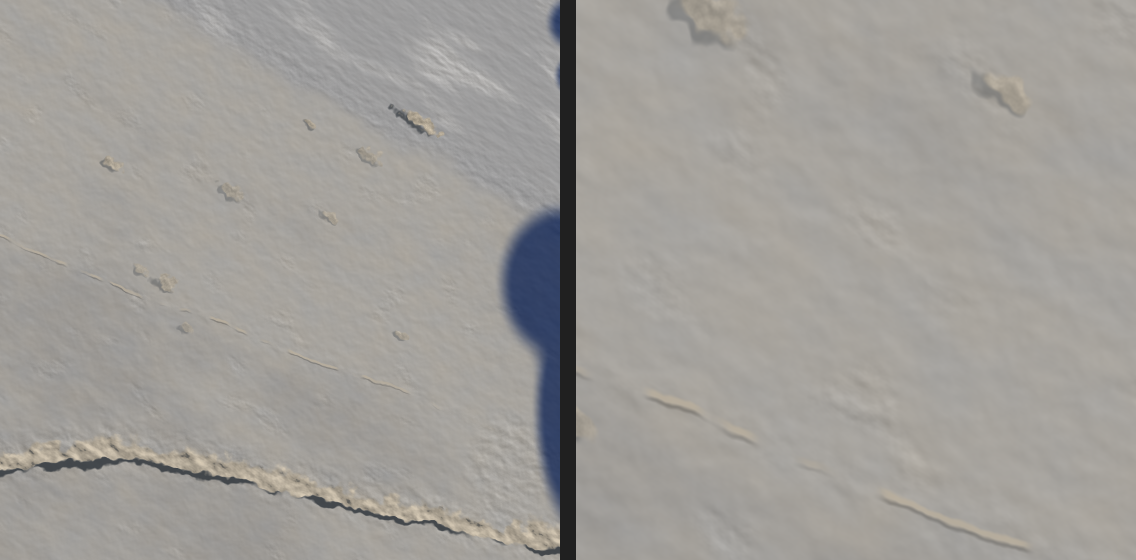
Left: the whole. Right: its middle third, enlarged.
A three.js fragment shader for this texture:

```glsl
// Dry, wind-smoothed mud in raking sunlight: a crumbly ridge with a ragged crevice,
// a broken hairline crack, a streaked crust at upper right and soft blue cast shadows.
// Relief is the slope of gradient-noise fbm, taken across the streak direction.

#define SAND vec3(0.655, 0.642, 0.620)
#define DULL_SAND vec3(0.602, 0.592, 0.578)
#define PALE_SAND vec3(0.735, 0.690, 0.615)
#define CRUST vec3(0.710, 0.705, 0.700)
#define CREVICE vec3(0.220, 0.240, 0.260)
#define SHADOW vec3(0.200, 0.260, 0.400)
#define STREAK_DIR vec2(0.829, -0.559)
#define GRAIN 0.062
#define RIDGE_HEIGHT 0.046
#define PEBBLES 9

varying vec2 vUv;

vec2 hash2(vec2 p) {
  p = vec2(dot(p, vec2(127.1, 311.7)), dot(p, vec2(269.5, 183.3)));
  return fract(sin(p) * 43758.55);
}

float corner(vec2 cell, vec2 offset, vec2 f) {
  return dot(hash2(cell + offset) * 2.0 - 1.0, f - offset);
}

float noise(vec2 p) {
  vec2 i = floor(p), f = fract(p);
  vec2 u = f * f * f * (f * (f * 6.0 - 15.0) + 10.0);
  return mix(mix(corner(i, vec2(0, 0), f), corner(i, vec2(1, 0), f), u.x),
             mix(corner(i, vec2(0, 1), f), corner(i, vec2(1, 1), f), u.x), u.y);
}

float wobble(float x, float seed) { return noise(vec2(x, seed)); }

float fbm(vec2 p) {
  float sum = 0.0, amp = 0.6;
  for (int i = 0; i < 4; i++) {
    sum += amp * noise(p);
    p = p * 1.95 + 7.3;
    amp *= 0.5;
  }
  return sum;
}

// Brightness of slopes facing the light, which comes from across the streaks.
float relief(vec2 p) { return fbm(p) - fbm(p + vec2(0.0, 0.3)); }

vec2 toStreak(vec2 p) {
  return vec2(dot(p, STREAK_DIR), dot(p, vec2(-STREAK_DIR.y, STREAK_DIR.x)));
}

// Lumpy stone with a dark side below and to the left.
vec3 addPebble(vec3 col, vec2 q, vec2 centre, vec2 size, float strength) {
  vec2 e = (q - toStreak(centre)) / size;
  float lump = 1.1 * noise(q * 60.0) + 0.5 * noise(q * 130.0);
  float body = 1.0 - smoothstep(0.65, 1.1, length(e) + lump);
  float shade = 1.0 - smoothstep(0.6, 1.1, length(e + vec2(0.25, 0.6)) + lump);
  col = mix(col, CREVICE, 0.75 * shade * strength);
  vec3 lit = PALE_SAND * (0.95 + 0.5 * relief(q * 70.0));
  return mix(col, lit, body * min(1.0, strength * 1.4));
}

float ellipse(vec2 p, vec2 centre, vec2 radius) { return length((p - centre) / radius); }

float softMin(float a, float b) {
  float h = max(0.35 - abs(a - b), 0.0);
  return min(a, b) - h * h / 1.4;
}

void main() {
  vec2 p = vUv;
  vec2 q = toStreak(p);

  // Smooth ground, duller in patches and below the hairline crack.
  float crack = p.y - 0.577 + 0.385 * p.x - 0.022 * wobble(p.x * 6.0, 2.3)
              - 0.008 * fbm(p * 34.0);
  float below = smoothstep(0.04, -0.08, crack) * smoothstep(1.0, 0.5, p.x);
  float dull = 0.1 + 0.5 * below + 1.0 * fbm(q * vec2(3.0, 6.0)) + 0.5 * fbm(q * vec2(18.0, 30.0));
  vec3 col = mix(SAND, DULL_SAND, smoothstep(0.05, 0.95, dull));
  col += vec3(0.025, 0.008, -0.018) * fbm(q * vec2(16.0, 24.0) + 3.0);
  col += GRAIN * relief(q * vec2(38.0, 58.0));

  // Sparse small crumbs, thickest next to the crack.
  float sparse = smoothstep(0.12, 0.4, noise(q * vec2(14.0, 20.0) + 4.0));
  float nearCrack = smoothstep(0.03, 0.0, abs(crack));
  col += (0.14 * sparse + 0.06 * nearCrack) * relief(q * vec2(45.0, 80.0) + 21.0);

  // Streaked crust with whitish, broken patches.
  float edge = p.y - 1.0 + 0.56 * (p.x - 0.25) + 0.06 * fbm(q * 9.0);
  float zone = smoothstep(-0.02, 0.03, edge);
  float patches = smoothstep(0.0, 0.32, fbm(q * vec2(5.0, 15.0) + 1.7));
  col = mix(col, mix(vec3(0.605, 0.605, 0.61), CRUST, 0.85 * patches), 0.85 * zone);
  col += zone * (0.09 + 0.2 * patches) * relief(q * vec2(26.0, 75.0) + 11.0);
  float rim = zone * smoothstep(0.14, 0.02, edge);
  col += 0.14 * rim * relief(q * vec2(42.0, 70.0) + 15.0);

  // Hairline crack: pale lip over a faint dark line, broken into short lengths.
  float lengths = smoothstep(-0.15, 0.2, wobble(p.x * 9.0, 8.4) + 0.9 * wobble(p.x * 33.0, 4.4) + 0.1)
                * smoothstep(0.95, 0.6, p.x);
  col = mix(col, PALE_SAND, 0.75 * lengths * smoothstep(0.0038, 0.0006, abs(crack)));
  col -= 0.12 * lengths * smoothstep(0.0025, 0.0, abs(crack + 0.0036));

  // Scattered pebbles and one long flat chip.
  for (int i = 0; i < PEBBLES; i++) {
    float k = float(i);
    vec2 h = hash2(vec2(k, 4.7)), s = hash2(vec2(k, 9.2));
    vec2 centre = vec2(0.1 + 0.68 * h.x, 0.36 + 0.46 * (k + h.y) / float(PEBBLES));
    vec2 size = vec2(1.0, 0.5) * mix(0.011, 0.025, s.x);
    col = addPebble(col, q, centre, size, 0.3 + 0.4 * s.y);
  }
  col = addPebble(col, q, vec2(0.752, 0.782), vec2(0.039, 0.0115), 1.0);

  // Ridge: lumpy lit band above a ragged crevice.
  float t = p.x - 0.27;
  float foot = 0.18 - 0.022 * exp(-14.0 * p.x) - 0.12 * (t + sqrt(t * t + 0.004))
             + 0.02 * smoothstep(0.88, 1.0, p.x) + 0.016 * wobble(p.x * 11.0, 3.1);
  float d = p.y - foot + 0.018 * fbm(p * 24.0) + 0.006 * noise(p * 85.0);
  float crumbs = relief(q * vec2(27.0, 45.0) + 5.0);
  float top = RIDGE_HEIGHT * (0.9 + 0.9 * wobble(p.x * 13.0, 1.9));
  float band = smoothstep(-0.002, 0.003, d)
             * (1.0 - smoothstep(0.6 * top, top, d + 0.045 * fbm(p * 32.0)));
  float loose = smoothstep(0.07, 0.01, abs(d - 0.02))
              + 1.0 - smoothstep(0.5, 1.2, ellipse(p, vec2(0.91, 0.17), vec2(0.09, 0.1)));
  col += 0.2 * min(loose, 1.0) * relief(q * vec2(36.0, 55.0) + 9.0);
  col = mix(col, PALE_SAND * (0.96 + 0.85 * crumbs), 0.88 * band);
  float gap = 0.005 + 0.014 * wobble(p.x * 21.0, 7.5) + 0.006 * smoothstep(0.07, 0.0, p.x);
  float crevice = smoothstep(-gap - 0.004, -gap + 0.001, d) * smoothstep(0.003, -0.001, d);
  col = mix(col, CREVICE, 0.9 * crevice * smoothstep(-0.001, 0.003, gap));
  float cleft = smoothstep(0.17, 0.34, crumbs) * band;
  col = mix(col, PALE_SAND * 1.08, 0.5 * cleft);
  col = mix(col, CREVICE, 0.5 * band * smoothstep(0.16, 0.32, -crumbs));

  // Soft cast shadows along the right side, joined into one outline.
  float outline = softMin(ellipse(p, vec2(1.0, 0.495), vec2(0.105, 0.132)),
                          ellipse(p, vec2(1.035, 0.27), vec2(0.077, 0.21)));
  float twin = softMin(ellipse(p, vec2(1.01, 0.96), vec2(0.03, 0.04)),
                       ellipse(p, vec2(1.015, 0.865), vec2(0.022, 0.03)));
  float shadow = max(1.0 - smoothstep(0.8, 1.14, outline), 1.0 - smoothstep(0.5, 1.3, twin));
  col = mix(col, SHADOW + 0.5 * (col - SAND), shadow);

  gl_FragColor = vec4(clamp(col, 0.0, 1.0), 1.0);
}
```
